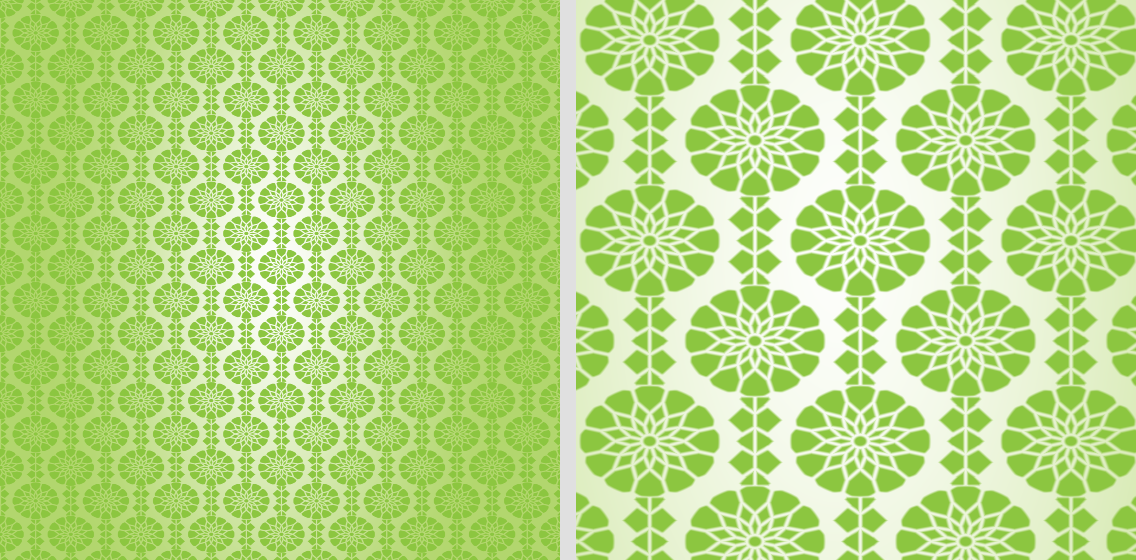
Left: the whole. Right: its middle third, enlarged.
Reproduce this pattern procedurally as a three.js fragment shader.

```glsl
// Staggered columns of oval rosettes joined by leafy stems, green on a pale glow.
varying vec2 vUv;

const float PI = 3.14159265;
const vec2 PERIOD = vec2(1.0, 0.952);

// Coverage of the inside of a distance field, with a soft edge.
float fill(float d) {
  return 1.0 - smoothstep(-0.008, 0.008, d);
}

float segment(vec2 p, vec2 a, vec2 b) {
  vec2 ab = b - a;
  return length(p - a - ab * clamp(dot(p - a, ab) / dot(ab, ab), 0.0, 1.0));
}

// Offset from the nearest lattice point.
vec2 wrap(vec2 p) {
  return p - PERIOD * floor(p / PERIOD + 0.5);
}

// Oval of twelve petals, cut by a woven star of thin lines.
float rosette(vec2 q) {
  vec2 oval = q / vec2(0.33, 0.262);
  float r = length(oval);
  float sector = PI / 6.0;
  float angle = abs(mod(atan(oval.y, oval.x + 1e-5), sector) - 0.5 * sector);
  vec2 wedge = r * vec2(cos(angle), sin(angle));
  float rim = 0.95 + 0.05 * smoothstep(0.0, 0.6, angle / (0.5 * sector));

  vec2 outer = vec2(0.73, 0.0);
  vec2 weave = 0.5 * vec2(cos(PI / 12.0), sin(PI / 12.0));
  vec2 inner = vec2(0.29, 0.0);
  float lines = segment(wedge, outer, vec2(1.1, 0.0));
  lines = min(lines, segment(wedge, outer, weave));
  lines = min(lines, segment(wedge, weave, inner));
  lines = min(lines, segment(wedge, inner, vec2(0.13, 0.0)));
  lines = min(lines, abs(r - 0.12));
  return fill((r - rim) * 0.29) * (1.0 - fill((lines - 0.031) * 0.29));
}

// Mirrored pointed leaves along a light stem.
float leafStem(vec2 q) {
  q = abs(q);
  float halfWidth = max(0.125 - 1.1 * abs(q.y - 0.1), 0.085 - 1.1 * q.y);
  halfWidth = max(halfWidth, 0.07 - 0.9 * abs(q.y - 0.2));
  float leaves = max((q.x - halfWidth) * 0.7, q.y - 0.208);

  float veins = q.x;
  veins = min(veins, segment(q, vec2(0.0, 0.065), vec2(0.06, 0.032)));
  veins = min(veins, segment(q, vec2(0.0, 0.13), vec2(0.06, 0.17)));
  return fill(leaves) * (1.0 - fill(veins - 0.009));
}

void main() {
  vec2 p = (vUv - vec2(0.5026, 0.5234)) * 7.975;

  // Two interleaved lattices make the stagger.
  float ink = 0.0;
  for (int i = 0; i < 2; i++) {
    vec2 q = p + 0.5 * float(i) * PERIOD;
    ink = max(ink, rosette(wrap(q)));
    ink = max(ink, leafStem(wrap(q + vec2(0.0, 0.5 * PERIOD.y))));
  }

  // White glow, stretched upright, fading to green at the sides.
  float fade = length((vUv - vec2(0.49, 0.52)) * vec2(1.0, 0.52)) / 0.39;
  vec3 ground = mix(vec3(1.0), vec3(0.70, 0.84, 0.43), smoothstep(-0.1, 1.1, fade));

  gl_FragColor = vec4(mix(ground, vec3(0.55, 0.775, 0.25), ink), 1.0);
}
```
